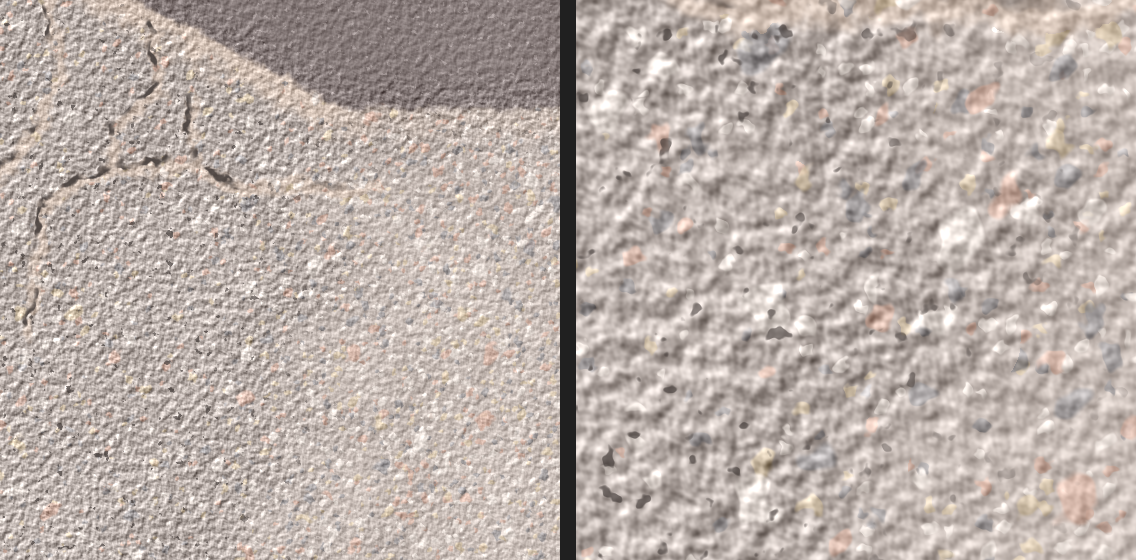
Left, the full canvas; right, a detail of the centre.
This texture is drawn by a Shadertoy shader. Its source:

```glsl
#define GRAIN_FREQ 72.0
#define LIGHT_DIR vec2(-0.6, 0.8)
#define LIGHT_STEP 0.004
#define ROUGH_RELIEF 0.33
#define WORN_RELIEF 0.20
#define PATCH_RELIEF 0.15
#define CRACK_WIDTH 0.013
#define ROUGH_COLOR vec3(0.725, 0.685, 0.665)
#define WORN_COLOR vec3(0.785, 0.74, 0.715)
#define PATCH_COLOR vec3(0.52, 0.475, 0.47)
#define SAND_COLOR vec3(0.84, 0.765, 0.71)
#define PIT_COLOR vec3(0.27, 0.24, 0.23)

// Crack network: four polylines of five points
const vec2 crackPoints[20] = vec2[20](
    vec2(0.085, 1.03), vec2(0.105, 0.87), vec2(0.075, 0.78), vec2(0.01, 0.70), vec2(-0.04, 0.64),
    vec2(0.34, 0.82), vec2(0.35, 0.70), vec2(0.20, 0.70), vec2(0.08, 0.64), vec2(0.05, 0.40),
    vec2(0.35, 0.70), vec2(0.43, 0.66), vec2(0.54, 0.67), vec2(0.62, 0.655), vec2(0.68, 0.67),
    vec2(0.27, 0.95), vec2(0.285, 0.84), vec2(0.21, 0.77), vec2(0.20, 0.70), vec2(0.14, 0.67));

vec2 hash2(vec2 p) {
    vec3 q = fract(p.xyx * vec3(0.1031, 0.1030, 0.0973));
    q += dot(q, q.yzx + 33.33);
    return fract((q.xx + q.yz) * q.zy);
}

float cornerSlope(vec2 cell, vec2 corner, vec2 f) {
    float angle = 6.2832 * hash2(cell + corner).x;
    return dot(vec2(cos(angle), sin(angle)), f - corner);
}

float gradientNoise(vec2 p) {
    vec2 cell = floor(p), f = fract(p);
    vec2 u = f * f * f * (f * (f * 6.0 - 15.0) + 10.0);
    vec2 e = vec2(1.0, 0.0);
    return mix(mix(cornerSlope(cell, e.yy, f), cornerSlope(cell, e.xy, f), u.x),
               mix(cornerSlope(cell, e.yx, f), cornerSlope(cell, e.xx, f), u.x), u.y) * 1.4;
}

float fbm(vec2 p) {
    float sum = 0.0, amp = 1.0;
    for (int i = 0; i < 3; i++) {
        sum += amp * gradientNoise(p);
        p = mat2(1.6, 1.2, -1.2, 1.6) * p + 17.3;
        amp *= 0.5;
    }
    return sum;
}

float crackDistance(vec2 p) {
    float d = 1.0;
    for (int i = 0; i < 19; i++) {
        if (i % 5 == 4) continue;
        vec2 a = crackPoints[i], ab = crackPoints[i + 1] - a;
        float t = clamp(dot(p - a, ab) / dot(ab, ab), 0.0, 1.0);
        d = min(d, length(p - a - ab * t));
    }
    return d;
}

vec3 stoneColor(float t) {
    vec3 c = mix(vec3(0.92, 0.885, 0.86), vec3(0.83, 0.69, 0.63), step(0.40, t));
    c = mix(c, vec3(0.86, 0.79, 0.68), step(0.60, t));
    return mix(c, vec3(0.61, 0.60, 0.61), step(0.78, t));
}

// Scattered pebbles, drawn from fine to coarse
vec3 addStones(vec3 col, vec2 p, float density, float px) {
    float freq = 84.0;
    for (int layer = 0; layer < 3; layer++) {
        vec2 q = p * freq + 0.22 * gradientNoise(p * freq * 2.3) + float(layer) * 31.7;
        vec2 cell = floor(q);
        for (int k = 0; k < 9; k++) {
            vec2 id = cell + vec2(k % 3, k / 3) - 1.0;
            vec2 place = hash2(id), kind = hash2(id + 71.3);
            vec2 d = q - id - 0.2 - 0.6 * place;
            float angle = 6.2832 * kind.y;
            d = mat2(cos(angle), sin(angle), -sin(angle), cos(angle)) * d;
            float radius = mix(0.22, 0.48, place.y);
            float edge = length(d * vec2(1.0, 1.45)) - radius;
            float chance = density * (layer == 2 ? 0.35 : 0.8);
            float cover = (1.0 - smoothstep(-0.08, 0.04 + px * freq, edge)) * step(kind.x, chance);
            vec2 facing = q - id - 0.2 - 0.6 * place;
            float dome = 0.10 * dot(facing, LIGHT_DIR) / radius;
            col = mix(col, stoneColor(fract(place.x * 7.0 + kind.y)) + dome, cover * 0.75);
        }
        freq *= 0.55;
    }
    return col;
}

void mainImage(out vec4 fragColor, in vec2 fragCoord) {
    vec2 p = fragCoord / iResolution.y;
    float px = 1.0 / iResolution.y;
    float broad = fbm(p * 5.0), medium = fbm(p * 24.0), fine = fbm(p * 61.0 + 9.0);

    // Zones: worn ground at lower right, dark patch at upper right
    float worn = smoothstep(0.36, 0.70, p.x + 0.10 * broad);
    worn *= 1.0 - smoothstep(0.60, 0.76, p.y - 0.2 * (p.x - 0.5) + 0.04 * broad);
    float slope = 0.885 * (p.y - 1.0 + 0.526 * (p.x - 0.24));
    float patchEdge = min(slope, p.y - 0.805) + 0.008 * medium + 0.005 * fine;
    float patchMask = smoothstep(-0.006, 0.010, patchEdge);

    // Ground and loose sand
    vec3 col = mix(ROUGH_COLOR, WORN_COLOR, worn);
    col += 0.035 * broad + 0.025 * medium - 0.025 * smoothstep(0.4, 0.9, p.y);
    vec2 bent = p + 0.012 * vec2(medium, fbm(p * 24.0 + 40.0));
    float crack = crackDistance(bent);
    float fill = 1.0 - smoothstep(0.3, 1.4, crack / CRACK_WIDTH + 0.5 * fine);
    float bank = smoothstep(-0.075, -0.015, patchEdge + 0.02 * medium);
    bank *= mix(1.0, 0.45, smoothstep(0.58, 0.68, p.x));
    float sand = max(fill * 0.8, bank * 0.85);
    col = mix(col, SAND_COLOR, sand);

    // Pebbles
    float density = mix(0.20, 0.48, worn) * (1.0 - 0.7 * sand);
    col = addStones(col, p, density, px);

    // Dark patch with pale flecks
    float fleck = smoothstep(0.45, 0.75, fbm(p * 80.0 + 23.0));
    vec3 patchColor = PATCH_COLOR + 0.02 * broad + 0.12 * fleck;
    col = mix(col, patchColor, patchMask);

    // Grain relief lit from the upper left
    vec2 grain = p * GRAIN_FREQ;
    float relief = fbm(grain) - fbm(grain + LIGHT_DIR * LIGHT_STEP * GRAIN_FREQ);
    float strength = mix(ROUGH_RELIEF, WORN_RELIEF, max(worn, 0.7 * sand));
    float crumbs = 1.0 - smoothstep(0.01, 0.08, patchEdge);
    strength = mix(strength, PATCH_RELIEF + 0.10 * crumbs, patchMask);
    col += strength * relief;

    // Pits and shaded crack rims
    float pit = smoothstep(0.50, 0.72, fine + 0.35 * medium - 0.18);
    pit *= (1.0 - 0.85 * worn) * (1.0 - patchMask * (1.0 - 0.6 * crumbs)) * (1.0 - 0.6 * sand);
    float rimDistance = crackDistance(bent - LIGHT_DIR * CRACK_WIDTH * 0.8);
    float rim = 1.0 - smoothstep(0.002, 0.006 + px, rimDistance + 0.003 * fine);
    rim *= smoothstep(-0.25, 0.2, fbm(p * 14.0 + 5.0)) * (1.0 - worn) * (1.0 - patchMask);
    col = mix(col, PIT_COLOR, max(pit * 0.7, rim * 0.9));

    fragColor = vec4(clamp(col, 0.0, 1.0), 1.0);
}
```
